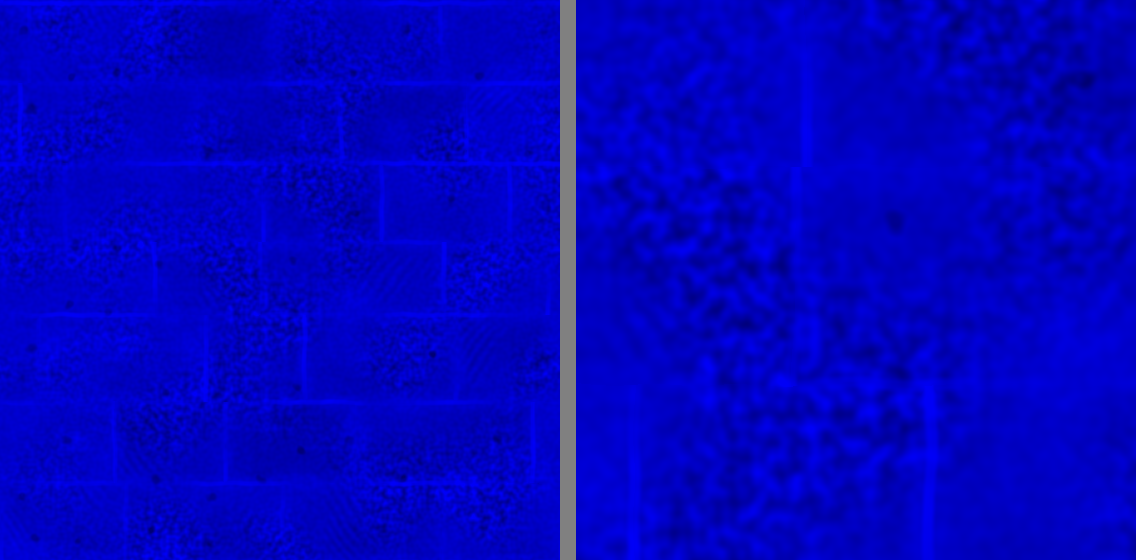
Left, the full canvas; right, a detail of the centre.
Reproduce this texture map procedurally as a WebGL 1 fragment shader.

```glsl
precision highp float;
uniform vec2 u_resolution;

#define ROWS 7.0
#define COLUMNS 4.0
#define JOINT_JITTER 0.45
#define LINE_WIDTH 0.0048
#define MORTAR_REACH 0.024
#define BRICK_BLUE 0.742
#define MORTAR_BLUE 0.825
#define LINE_GAIN 0.14
#define BRICK_VARIATION 0.055
#define GRAIN 0.27
#define SPECK_CELLS 12.0
#define SPECK_DEPTH 0.2

const float TAU = 6.2831853;

float hash(vec2 p) {
  return fract(sin(dot(p, vec2(127.1, 311.7))) * 43758.54);
}

float cornerSlope(vec2 cell, vec2 cells, vec2 offset) {
  float angle = TAU * hash(mod(cell, cells) + cells);
  return dot(vec2(cos(angle), sin(angle)), offset);
}

// Gradient noise that tiles over the unit square
float noise(vec2 uv, float count) {
  vec2 cells = vec2(count), p = uv * cells;
  vec2 c = floor(p), f = fract(p);
  vec2 w = f * f * f * (f * (f * 6.0 - 15.0) + 10.0);
  vec2 e = vec2(1.0, 0.0);
  float low = mix(cornerSlope(c, cells, f),
                  cornerSlope(c + e.xy, cells, f - e.xy), w.x);
  float high = mix(cornerSlope(c + e.yx, cells, f - e.yx),
                   cornerSlope(c + e.xx, cells, f - e.xx), w.x);
  return mix(low, high, w.y);
}

// Courses are nearly even, with one taller step
float rowEdge(float row) {
  float d = mod(row, ROWS) - 3.0;
  return row / ROWS - 0.006 + 0.015 * exp(-2.0 * d * d);
}

float columnEdge(float column, float row) {
  return column + JOINT_JITTER * (hash(vec2(mod(column, COLUMNS), row + 17.0)) - 0.5);
}

float softLine(float d, float pixel) {
  return 1.0 - smoothstep(0.3 * LINE_WIDTH, LINE_WIDTH + pixel, d);
}

// Small dark pits, each kept inside its own cell
float specks(vec2 uv, float pixel) {
  vec2 cell = mod(floor(uv * SPECK_CELLS), SPECK_CELLS);
  vec2 centre = 0.25 + 0.5 * vec2(hash(cell + 3.1), hash(cell + 8.7));
  float radius = mix(0.007, 0.013, hash(cell + 5.3));
  float d = length(fract(uv * SPECK_CELLS) - centre) / SPECK_CELLS;
  d += 0.006 * noise(uv, 70.0);
  return step(0.76, hash(cell + 1.9)) * (1.0 - smoothstep(0.2 * radius, radius + pixel, d));
}

void main() {
  vec2 uv = gl_FragCoord.xy / u_resolution;
  float pixel = 1.0 / min(u_resolution.x, u_resolution.y);

  // Find the brick, with slightly wavering edges
  vec2 p = uv + 0.004 * vec2(noise(uv, 19.0), noise(uv, 23.0));
  float course = 0.0;
  for (int i = 1; i <= 7; i++) course += step(rowEdge(float(i)), p.y);
  float row = mod(course, ROWS);
  float along = p.x * COLUMNS + row / 3.0;
  float column = floor(along);
  if (along < columnEdge(column, row)) column -= 1.0;
  else if (along > columnEdge(column + 1.0, row)) column += 1.0;
  float left = columnEdge(column, row), right = columnEdge(column + 1.0, row);
  vec2 brick = vec2(mod(column, COLUMNS), row);

  // Distances to the upright and level joints
  float dx = min(along - left, right - along) / COLUMNS;
  float dy = min(p.y - rowEdge(course), rowEdge(course + 1.0) - p.y);

  // Brick tone, broad stains, pale blooms and diagonal tooling
  float centre = (0.5 * (left + right) - row / 3.0) / COLUMNS;
  float tone = 0.5 * cos(TAU * (centre - 0.08)) + hash(brick + 31.0) - 0.5;
  float blue = BRICK_BLUE + BRICK_VARIATION * tone;
  blue += 0.065 * noise(uv, 6.0) + 0.055 * noise(uv, 14.0);
  blue += 0.07 * smoothstep(0.15, 0.5, noise(uv + 0.43, 8.0));
  float lean = hash(brick + 53.0) < 0.5 ? -1.0 : 1.0;
  float tooling = step(0.65, hash(brick + 71.0)) * smoothstep(0.0, 0.35, noise(uv, 9.0));
  blue += 0.045 * tooling * sin(TAU * (48.0 * uv.x + lean * 37.0 * uv.y) + 5.0 * noise(uv, 11.0));

  // Wide smeared mortar under narrow, partly worn bright lines
  float smear = 1.0 - smoothstep(0.0, MORTAR_REACH, min(dx, dy) + 0.016 * noise(uv, 31.0));
  blue = mix(blue, MORTAR_BLUE, 0.7 * smear);
  float levelWear = smoothstep(-0.2, 0.25, noise(uv + 0.13, 5.0));
  float uprightWear = smoothstep(-0.2, 0.25, noise(uv + 0.37, 6.0));
  float line = max(softLine(dx, pixel) * uprightWear, softLine(dy, pixel) * levelWear);
  blue += LINE_GAIN * line * (0.9 + 0.5 * noise(uv, 40.0));

  // Patchy grain and pits
  float patchiness = smoothstep(-0.25, 0.35, noise(uv + 0.21, 7.0));
  float roughness = 0.22 + patchiness * mix(0.45, 1.0, hash(brick + 97.0));
  float grain = 0.85 * noise(uv, 62.0) + 0.95 * noise(uv, 113.0);
  blue += GRAIN * roughness * grain * (1.0 - 0.6 * line);
  blue -= SPECK_DEPTH * specks(uv, pixel);

  gl_FragColor = vec4(0.0, 0.0, clamp(blue, 0.45, 0.97), 1.0);
}
```
